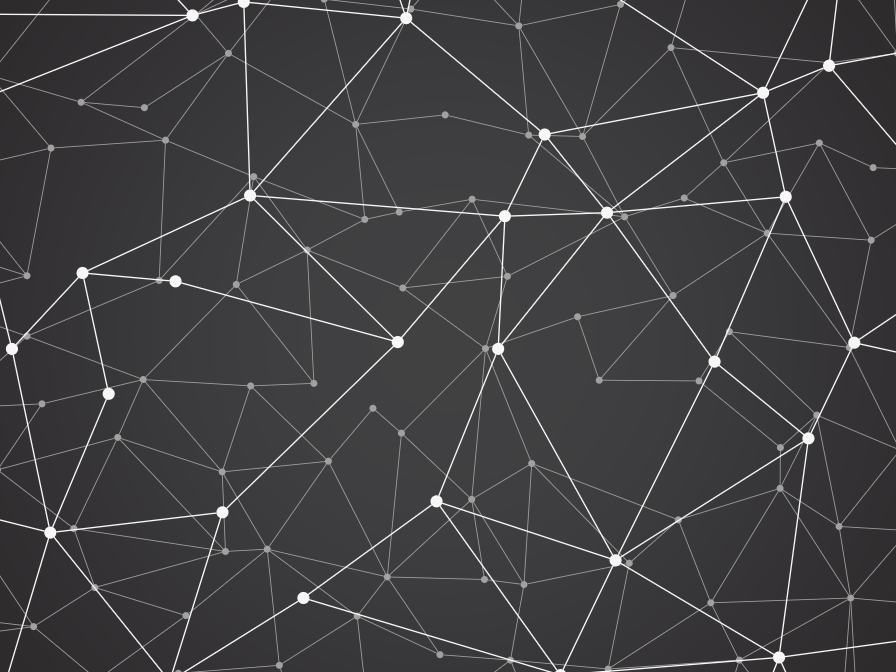
Write a Shadertoy shader that draws this background.

```glsl
// Two layered networks of linked dots, faint and bright, over a dark vignette.

// Lengths are fractions of the canvas height.
const vec3 CENTRE_COLOUR = vec3(0.253, 0.253, 0.260);
const vec3 CORNER_COLOUR = vec3(0.170, 0.158, 0.165);
const vec2 VIGNETTE_RANGE = vec2(0.10, 1.0);

const vec3 FAINT_COLOUR = vec3(0.63);
const float FAINT_CELL = 0.133;
const float FAINT_LINE_WIDTH = 0.00125;
const float FAINT_DOT_RADIUS = 0.0052;
const float FAINT_LINK_SHARE = 0.76;
const float FAINT_ANGLE = 0.12;
const float FAINT_SEED = 17.0;

const vec3 BRIGHT_COLOUR = vec3(0.97);
const float BRIGHT_CELL = 0.245;
const float BRIGHT_LINE_WIDTH = 0.0020;
const float BRIGHT_DOT_RADIUS = 0.0090;
const float BRIGHT_LINK_SHARE = 0.74;
const float BRIGHT_ANGLE = 0.55;
const float BRIGHT_SEED = 43.0;

// Margin that keeps each node, with its dot, inside its own cell.
const float NODE_MARGIN = 0.08;

vec3 hash32(vec2 p, float seed) {
    vec3 q = fract(vec3(p.xyx + seed) * vec3(0.1031, 0.1030, 0.0973));
    q += dot(q, q.yxz + 33.33);
    return fract((q.xxy + q.yzz) * q.zyx);
}

vec2 nodeAt(vec2 cell, float seed) {
    return cell + mix(vec2(NODE_MARGIN), vec2(1.0 - NODE_MARGIN), hash32(cell, seed).xy);
}

float segmentDistance(vec2 p, vec2 a, vec2 b) {
    vec2 pa = p - a, ba = b - a;
    return length(pa - ba * clamp(dot(pa, ba) / dot(ba, ba), 0.0, 1.0));
}

// Share of a pixel covered by a line at distance d.
float lineCoverage(float d, float width, float pixel) {
    float h = 0.5 * width;
    return clamp((min(d + 0.5 * pixel, h) - max(d - 0.5 * pixel, -h)) / pixel, 0.0, 1.0);
}

mat2 rotation(float angle) {
    float c = cos(angle), s = sin(angle);
    return mat2(c, s, -s, c);
}

// Coverage of a triangulated jittered grid, with some links left out.
float network(vec2 p, float cellSize, float width, float radius,
              float linkShare, float seed, float pixel) {
    p /= cellSize;
    vec2 home = floor(p);
    float cover = 0.0;
    // A link from one cell reaches only the next, so four cells suffice.
    for (int y = -1; y <= 0; y++)
    for (int x = -1; x <= 0; x++) {
        vec2 cell = home + vec2(x, y);
        vec2 a = nodeAt(cell, seed);
        vec2 b = nodeAt(cell + vec2(1, 0), seed);
        vec2 c = nodeAt(cell + vec2(0, 1), seed);
        vec2 d = nodeAt(cell + vec2(1, 1), seed);

        // The shorter diagonal splits the quad.
        bool rising = distance(a, d) < distance(b, c);
        vec3 links = vec3(segmentDistance(p, a, b),
                          segmentDistance(p, a, c),
                          rising ? segmentDistance(p, a, d) : segmentDistance(p, b, c));
        vec3 dropped = step(linkShare, hash32(cell, seed + 91.7));
        links = links * cellSize + dropped;
        float nearest = min(links.x, min(links.y, links.z));
        cover = max(cover, lineCoverage(nearest, width, pixel));

        float dotEdge = distance(p, a) * cellSize - radius;
        cover = max(cover, clamp(0.5 - dotEdge / pixel, 0.0, 1.0));
    }
    return cover;
}

void mainImage(out vec4 fragColor, in vec2 fragCoord) {
    float pixel = 1.0 / iResolution.y;
    vec2 p = (fragCoord - 0.5 * iResolution.xy) * pixel;

    // Vignette
    float shade = smoothstep(VIGNETTE_RANGE.x, VIGNETTE_RANGE.y, length(p));
    vec3 colour = mix(CENTRE_COLOUR, CORNER_COLOUR, shade);

    // Faint fine network, then the bright coarse one on top
    float faint = network(rotation(FAINT_ANGLE) * p, FAINT_CELL, FAINT_LINE_WIDTH,
                          FAINT_DOT_RADIUS, FAINT_LINK_SHARE, FAINT_SEED, pixel);
    float bright = network(rotation(BRIGHT_ANGLE) * p, BRIGHT_CELL, BRIGHT_LINE_WIDTH,
                           BRIGHT_DOT_RADIUS, BRIGHT_LINK_SHARE, BRIGHT_SEED, pixel);
    colour = mix(colour, FAINT_COLOUR, faint);
    colour = mix(colour, BRIGHT_COLOUR, bright);

    fragColor = vec4(colour, 1.0);
}
```
